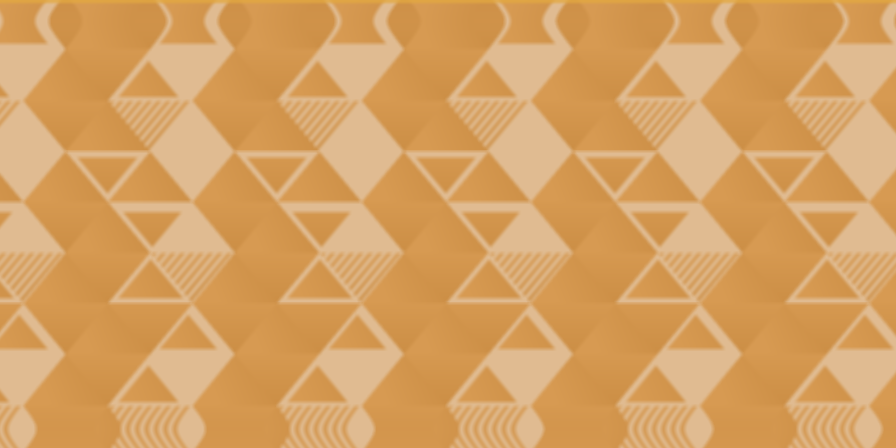
Reproduce this pattern procedurally as a Shadertoy shader.

```glsl
const vec3 CREAM = vec3(0.878, 0.735, 0.570);
const vec3 OCHRE = vec3(0.820, 0.580, 0.295);
const vec3 AMBER = vec3(0.890, 0.660, 0.250);

const float SIDE = 0.1888;        // triangle base; two bases make one repeat
const float ROW_HEIGHT = 0.1128;  // six rows make one repeat
const float START_X = 0.052;

// Rounded mirror fold: depth turns back smoothly at each level
float foldDepth(float depth, float topLevel, float bottomLevel, float roundness) {
    float d = topLevel + length(vec2(depth - topLevel, roundness));
    return bottomLevel - length(vec2(d - bottomLevel, roundness));
}

// Distances to left, right and flat sides, as fractions summing to one
vec3 triangleSides(vec2 p, float index, bool pointsUp) {
    float h = 0.5 * p.y;
    float x = p.x - index;
    return pointsUp ? vec3(x + h, h - x, 1.0 - p.y)
                    : vec3(x - h, 1.0 - h - x, p.y);
}

vec3 shadedOchre(vec3 sides, bool pointsUp) {
    float tone = pointsUp ? sides.y - 0.35 * sides.x : 0.45 - sides.z;
    return OCHRE + vec3(0.040, 0.042, 0.045) * clamp(tone, -0.6, 0.6);
}

vec3 framed(vec3 fill, vec3 sides, vec3 margins) {
    vec3 inner = sides - margins;
    float nearest = min(inner.x, min(inner.y, inner.z));
    return mix(CREAM, fill, smoothstep(-0.012, 0.012, nearest));
}

vec3 striped(vec3 fill, vec3 sides, float count) {
    float wave = 0.5 - 0.5 * cos(6.28318 * count * sides.y);
    float band = smoothstep(0.15, 0.75, wave);
    return mix(CREAM, fill, 0.85 * band);
}

// Each row selects cream, framed or striped triangles by column parity
vec3 triangleColor(vec3 sides, int row, bool pointsUp, bool oddColumn) {
    vec3 fill = shadedOchre(sides, pointsUp);
    if (pointsUp) {
        if (row == 0 && !oddColumn) return framed(fill, sides, vec3(0.06, 0.16, 0.10));
        if (row == 1 && oddColumn) return framed(fill, sides, vec3(0.09, 0.13, 0.07));
        if (row == 5 && oddColumn) return framed(fill, sides, vec3(0.07, 0.06, 0.10));
        if ((row == 2 || row == 4) && !oddColumn) return CREAM;
    } else {
        if ((row == 1 || row == 3) && oddColumn) return CREAM;
        if ((row == 2 || row == 5) && oddColumn) return striped(fill, sides, 9.0);
        if (row == 3 && !oddColumn) return framed(fill, sides, vec3(0.08, 0.09, 0.12));
        if (row == 4 && oddColumn) return framed(fill, sides, vec3(0.08, 0.03, 0.20));
    }
    return fill;
}

vec3 trianglePattern(vec2 p) {
    float depth = foldDepth(1.0 - p.y, 0.047, 0.958, 0.021);
    float v = depth / ROW_HEIGHT;
    float row = floor(v);
    vec2 cell = vec2((p.x - START_X) / SIDE - 0.5 * mod(row, 2.0), v - row);

    // The two slanted grid lines agree only in triangles pointing down
    float fallingIndex = floor(cell.x - 0.5 * cell.y);
    float risingIndex = floor(cell.x + 0.5 * cell.y);
    bool pointsUp = risingIndex > fallingIndex + 0.5;
    vec3 sides = triangleSides(cell, risingIndex, pointsUp);
    bool oddColumn = mod(risingIndex, 2.0) > 0.5;
    return triangleColor(sides, int(mod(row, 6.0)), pointsUp, oddColumn);
}

// Box average gives every edge the same softness at any size
vec3 softPattern(vec2 p, float width) {
    const int TAPS = 5;
    vec3 sum = vec3(0.0);
    for (int j = 0; j < TAPS; j++) {
        for (int i = 0; i < TAPS; i++) {
            vec2 offset = (vec2(i, j) + 0.5) / float(TAPS) - 0.5;
            sum += trianglePattern(p + width * offset);
        }
    }
    return sum / float(TAPS * TAPS);
}

void mainImage(out vec4 fragColor, in vec2 fragCoord) {
    vec2 p = fragCoord / iResolution.y;
    vec3 color = softPattern(p, 0.0105);

    // Warm line along the top border
    float border = 1.0 - smoothstep(0.002, 0.012, 1.0 - p.y);
    color = mix(color, AMBER, 0.75 * border);
    fragColor = vec4(color, 1.0);
}
```
